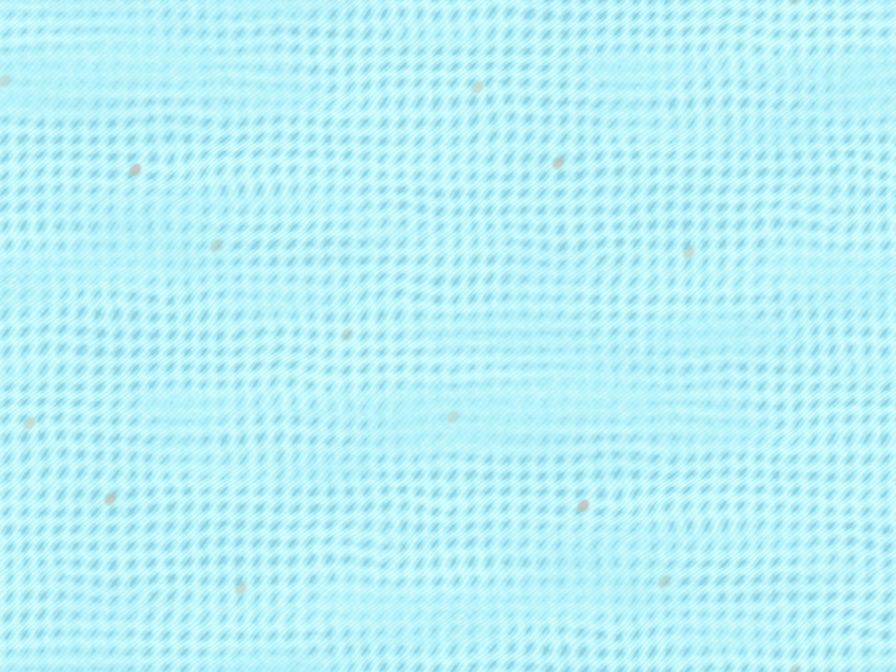
Write a Shadertoy shader that draws this texture.

```glsl
const float TAU = 6.2831853;
const vec2 REPEATS = vec2(50.0, 38.0);
const int SPECKS = 7;
const vec3 DEEP = vec3(0.56, 0.83, 0.89);
const vec3 AQUA = vec3(0.71, 0.95, 0.98);
const vec3 PALE = vec3(0.83, 0.99, 0.985);
const vec3 TAN = vec3(0.74, 0.75, 0.70);

float hash(vec2 p, float seed) {
    vec3 q = fract(vec3(p.xyx + seed) * vec3(0.1031, 0.1030, 0.0973));
    q += dot(q, q.yzx + 33.33);
    return fract((q.x + q.y) * q.z);
}

// Hash of a lattice node, wrapped by a half-drop repeat
float nodeHash(vec2 node, vec2 size, float seed) {
    float drop = floor(node.y / size.y);
    node -= drop * vec2(0.5 * size.x, size.y);
    return hash(mod(node, size.x), seed);
}

// Smooth noise with size.x nodes across and size.y nodes per half height
float dropNoise(vec2 uv, vec2 size, float seed) {
    vec2 p = uv * size * vec2(1.0, 2.0);
    vec2 node = floor(p);
    vec2 f = fract(p);
    f = f * f * (3.0 - 2.0 * f);
    float low = mix(nodeHash(node, size, seed),
                    nodeHash(node + vec2(1.0, 0.0), size, seed), f.x);
    float high = mix(nodeHash(node + vec2(0.0, 1.0), size, seed),
                     nodeHash(node + vec2(1.0, 1.0), size, seed), f.x);
    return mix(low, high, f.y);
}

// Slanted teeth: column, row and diagonal waves with a fine twill
float weave(vec2 cell, float columns, float rows) {
    vec2 a = TAU * cell;
    float slant = a.x - a.y;
    float teeth = columns * cos(a.x) + rows * cos(a.y);
    teeth += 0.65 * columns * cos(slant);
    float twill = cos(3.0 * slant + 0.8 * sin(a.y));
    return 0.17 * teeth + 0.13 * twill * (0.4 + 0.6 * columns);
}

// Offset to the nearest copy of a point in the half-drop repeat
vec2 dropOffset(vec2 d) {
    d -= 0.5 * round(2.0 * d.y);
    d.x -= round(d.x);
    return d;
}

// Small slanted flecks of varied strength
float flecks(vec2 uv, float aspect) {
    float cover = 0.0;
    for (int i = 0; i < SPECKS; i++) {
        float n = float(i);
        vec2 centre = fract(vec2(0.033 + 0.618 * n, 0.74 + 0.755 * n));
        vec2 d = dropOffset(uv - centre * vec2(1.0, 0.5)) * vec2(aspect, 1.0);
        d.y -= 0.3 * d.x;
        float strength = mix(0.4, 0.85, hash(vec2(n, 3.0), 5.0));
        cover = max(cover, strength * (1.0 - smoothstep(0.005, 0.012, length(d))));
    }
    return cover;
}

void mainImage(out vec4 fragColor, in vec2 fragCoord) {
    vec2 uv = fragCoord / iResolution.xy;

    // Worn patches and horizontal bands weaken the weave
    float patches = dropNoise(uv, vec2(10.0, 4.0), 11.0);
    float bands = dropNoise(uv, vec2(6.0, 10.0), 27.0);
    float columns = mix(0.3, 1.2, smoothstep(0.2, 0.65, 0.6 * patches + 0.4 * bands));
    float rows = mix(0.45, 1.15, smoothstep(0.15, 0.7, bands));

    // Loose threads shift the teeth a little
    vec2 wobble = vec2(dropNoise(uv, vec2(16.0, 8.0), 41.0),
                       dropNoise(uv, vec2(16.0, 8.0), 59.0)) - 0.5;
    vec2 cell = uv * REPEATS - vec2(0.4, 0.2) + 0.45 * wobble;

    // Tone from weave, grain and broad shading
    float grain = dropNoise(uv, vec2(250.0, 95.0), 73.0) - 0.5;
    float tone = 0.54 - weave(cell, columns, rows) + 0.22 * grain;
    tone += 0.12 * (dropNoise(uv, vec2(8.0, 12.0), 87.0) - 0.5);

    vec3 colour = mix(DEEP, AQUA, smoothstep(-0.1, 0.55, tone));
    colour = mix(colour, PALE, smoothstep(0.45, 0.95, tone));
    colour = mix(colour, TAN, flecks(uv, iResolution.x / iResolution.y));
    fragColor = vec4(colour, 1.0);
}
```
